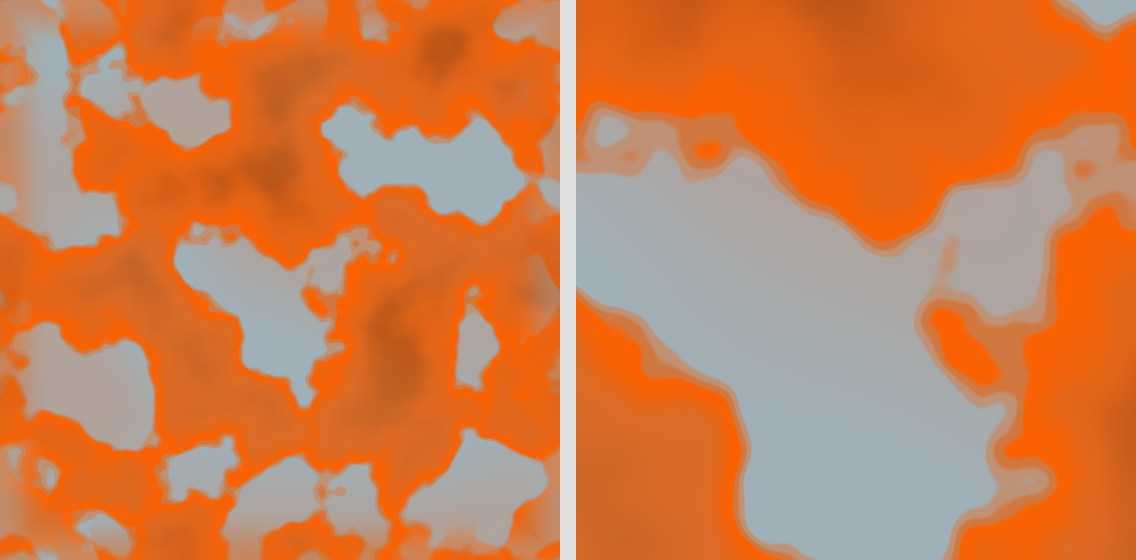
Left: the whole. Right: its middle third, enlarged.
Give the GLSL for this texture, as a WebGL 2 fragment shader.

```glsl
#version 300 es
precision highp float;
// Rusted metal: smooth wrapping noise is cut at a level into bare grey steel and
// orange rust. Thin stepped bands line the edge, rust darkens with depth, and
// a second layer is softly cross-faded in along the tile border.

uniform vec2 u_resolution;
out vec4 fragColor;

const float TAU = 6.2831853;
const float RUST_LEVEL = 0.075;

uint scramble(uint v) {
    v = v * 747796405u + 2891336453u;
    v = ((v >> ((v >> 28u) + 4u)) ^ v) * 277803737u;
    return (v >> 22u) ^ v;
}

// Unit gradient at a lattice corner, repeating every `period` cells.
vec2 cornerGradient(ivec2 cell, int period, uint seed) {
    uvec2 c = uvec2(cell % period);
    uint h = scramble(c.x + scramble(c.y + scramble(seed)));
    float angle = TAU * float(h & 65535u) / 65536.0;
    return vec2(cos(angle), sin(angle));
}

// Gradient noise that wraps on the unit square.
float wrapNoise(vec2 uv, int period, uint seed) {
    vec2 p = fract(uv) * float(period);
    ivec2 cell = ivec2(floor(p));
    vec2 f = fract(p);
    vec2 s = f * f * f * (f * (f * 6.0 - 15.0) + 10.0);
    vec2 x = vec2(1.0, 0.0);
    float a = dot(cornerGradient(cell, period, seed), f);
    float b = dot(cornerGradient(cell + ivec2(1, 0), period, seed), f - x.xy);
    float c = dot(cornerGradient(cell + ivec2(0, 1), period, seed), f - x.yx);
    float d = dot(cornerGradient(cell + ivec2(1, 1), period, seed), f - x.xx);
    return mix(mix(a, b, s.x), mix(c, d, s.x), s.y);
}

// Broad patches with finer octaves that roughen their outlines.
float patchField(vec2 uv, uint seed) {
    float sum = 0.0;
    float weight = 1.0;
    int period = 5;
    for (int i = 0; i < 4; i++) {
        sum += weight * wrapNoise(uv, period, seed + uint(i));
        uv += vec2(0.137, 0.271);
        weight *= 0.4;
        period *= 2;
    }
    return sum;
}

vec3 rustColor(float depth, float fade) {
    vec3 rim = vec3(0.98, 0.38, 0.01);
    vec3 body = vec3(0.90, 0.39, 0.08);
    vec3 core = vec3(0.72, 0.33, 0.09);
    vec3 dusty = vec3(0.82, 0.45, 0.22);
    vec3 color = mix(rim, body, smoothstep(0.0, 0.22, depth));
    color = mix(color, core, smoothstep(0.2, 0.68, depth));
    return mix(color, dusty, 0.5 * fade * smoothstep(0.02, 0.2, depth));
}

vec3 steelColor(float fade) {
    return mix(vec3(0.695, 0.635, 0.605), vec3(0.625, 0.69, 0.72), fade);
}

// One full layer: rust, two transition bands, then bare steel.
vec3 rustLayer(vec2 uv, uint seed) {
    float height = patchField(uv, seed) - RUST_LEVEL;
    float fade = smoothstep(-0.35, 0.3, wrapNoise(uv + 0.19, 3, seed + 20u));
    float soft = 0.008;
    vec3 color = rustColor(max(-height, 0.0), fade);
    color = mix(color, vec3(0.82, 0.47, 0.25), smoothstep(-soft, soft, height));
    color = mix(color, vec3(0.75, 0.57, 0.46), smoothstep(-soft, soft, height - 0.03));
    return mix(color, steelColor(fade), smoothstep(-soft, soft, height - 0.06));
}

void main() {
    vec2 uv = gl_FragCoord.xy / u_resolution;

    // Cross-fade strength rises to one half at the tile border.
    vec2 toBorder = min(uv, 1.0 - uv);
    float nearBorder = 1.0 - smoothstep(0.0, 0.09, min(toBorder.x, toBorder.y));
    vec3 color = mix(rustLayer(uv, 11u), rustLayer(uv, 57u), 0.5 * nearBorder);

    fragColor = vec4(color, 1.0);
}
```
